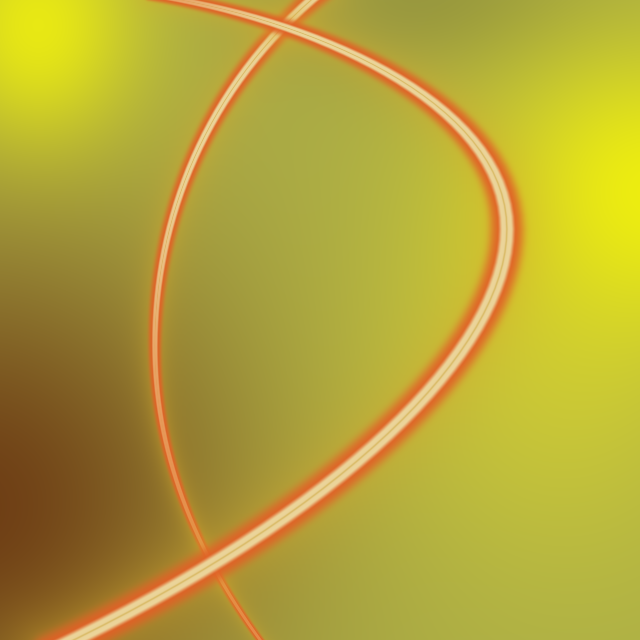
Write a Shadertoy shader that draws this background.

```glsl
// Two glowing ribbons crossing in a loop over a soft olive, yellow and brown gradient.

#define CORE_WIDTH 0.0105   // half width of the pale ribbon centre
#define BAND_WIDTH 0.0265   // half width of the red band
#define HALO_WIDTH 0.046    // falloff length of the golden halo
#define HALO_STRENGTH 0.66
#define GROOVE_WIDTH 0.0016 // fine line along the ribbon centre
#define CURVE_STEPS 32

const vec3 OLIVE  = vec3(0.67, 0.68, 0.28);
const vec3 MOSS   = vec3(0.55, 0.55, 0.24);
const vec3 BROWN  = vec3(0.43, 0.24, 0.08);
const vec3 LIME   = vec3(0.80, 0.79, 0.21);
const vec3 YELLOW = vec3(0.93, 0.93, 0.06);
const vec3 GOLD   = vec3(0.85, 0.67, 0.17);
const vec3 RED    = vec3(0.88, 0.37, 0.15);
const vec3 PEACH  = vec3(0.91, 0.60, 0.34);
const vec3 CREAM  = vec3(0.92, 0.83, 0.60);

// Elliptical soft spot, 1 at its centre
float spot(vec2 p, vec2 centre, vec2 radius) {
    vec2 q = (p - centre) / radius;
    return exp(-dot(q, q));
}

vec2 cubic(vec2 a, vec2 b, vec2 c, vec2 d, float t) {
    float u = 1.0 - t;
    return u * u * u * a + 3.0 * u * t * (u * b + t * c) + t * t * t * d;
}

// Distance to a cubic curve (x) and ribbon scale at the nearest point (y)
vec2 curve(vec2 p, vec2 a, vec2 b, vec2 c, vec2 d, float startScale, float endScale) {
    vec2 nearest = vec2(1e3, 0.0);
    vec2 from = a;
    for (int i = 0; i < CURVE_STEPS; i++) {
        vec2 to = cubic(a, b, c, d, float(i + 1) / float(CURVE_STEPS));
        vec2 side = to - from;
        float h = clamp(dot(p - from, side) / dot(side, side), 0.0, 1.0);
        float dist = length(p - from - h * side);
        if (dist < nearest.x) nearest = vec2(dist, (float(i) + h) / float(CURVE_STEPS));
        from = to;
    }
    return vec2(nearest.x, mix(startScale, endScale, nearest.y));
}

vec2 closer(vec2 a, vec2 b) {
    return a.x < b.x ? a : b;
}

vec3 background(vec2 p) {
    vec3 col = OLIVE;
    col = mix(col, MOSS, 0.75 * spot(p, vec2(0.68, 1.0), vec2(0.26, 0.13)));
    col = mix(col, BROWN, spot(p, vec2(-0.05, 0.20), vec2(0.42)));
    col = mix(col, LIME, 0.85 * spot(p, vec2(0.87, 0.42), vec2(0.30, 0.34)));
    col = mix(col, YELLOW, 0.92 * spot(p, vec2(0.06, 0.96), vec2(0.16, 0.19)));
    return mix(col, YELLOW, spot(p, vec2(1.02, 0.70), vec2(0.25, 0.23)));
}

// Halo, red band, pale core and centre groove, layered over col
vec3 ribbon(vec3 col, vec2 nearest) {
    float s = nearest.x / nearest.y;
    float thickness = smoothstep(0.22, 0.55, nearest.y);
    col = mix(col, GOLD, HALO_STRENGTH * exp(-s / HALO_WIDTH));
    col = mix(col, RED, 0.95 * exp(-pow(s / BAND_WIDTH, 4.0)));
    vec3 coreColor = mix(PEACH, CREAM, thickness);
    float groove = exp(-pow(s / GROOVE_WIDTH, 2.0));
    coreColor = mix(coreColor, GOLD * 0.9, 0.4 * groove * thickness);
    float core = 1.0 - smoothstep(0.6 * CORE_WIDTH, 1.4 * CORE_WIDTH, s);
    return mix(col, coreColor, core * mix(0.7, 1.0, thickness));
}

void mainImage(out vec4 fragColor, in vec2 fragCoord) {
    vec2 p = fragCoord / iResolution.xy;

    // Thin ribbon: enters at the top and tapers down the left
    vec2 bend = vec2(0.242, 0.460);
    vec2 thin = closer(
        curve(p, vec2(0.505, 1.016), vec2(0.319, 0.863), vec2(0.242, 0.655), bend, 0.68, 0.38),
        curve(p, bend, vec2(0.242, 0.303), vec2(0.297, 0.141), vec2(0.423, -0.022), 0.38, 0.20));

    // Wide ribbon: swells around the right and sweeps to the lower left
    vec2 apex = vec2(0.792, 0.642);
    vec2 wide = closer(
        curve(p, vec2(0.234, 1.008), vec2(0.475, 0.974), vec2(0.792, 0.844), apex, 0.33, 1.0),
        curve(p, apex, vec2(0.792, 0.453), vec2(0.534, 0.199), vec2(0.078, -0.018), 1.0, 1.03));

    vec3 col = ribbon(ribbon(background(p), thin), wide);
    fragColor = vec4(col, 1.0);
}
```
